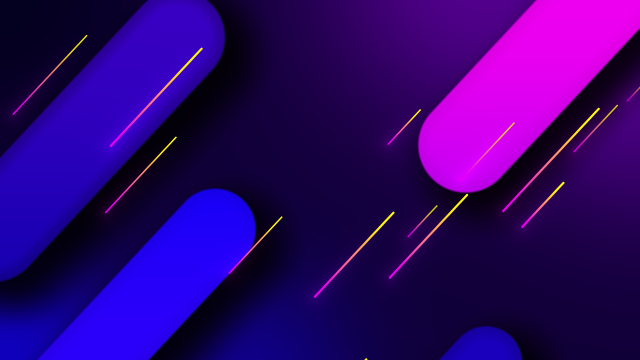
This background is drawn by a WebGL 1 fragment shader. Its source:

```glsl
precision highp float;
// Diagonal neon capsules and fine glowing streaks over a dark violet gradient.
uniform vec2 u_resolution;

const vec2 SLANT = vec2(0.683, 0.731);
const vec2 SHADOW_OFFSET = vec2(0.050, -0.045);
const vec3 NIGHT = vec3(0.060, 0.0, 0.215);
const vec3 PURPLE = vec3(0.25, 0.0, 0.32);
const vec3 BLUE = vec3(0.0, 0.0, 0.52);
const vec3 MAGENTA = vec3(0.90, 0.0, 0.92);
const vec3 PEACH = vec3(1.0, 0.50, 0.50);
const vec3 YELLOW = vec3(1.0, 0.96, 0.05);

// Gaussian spot of light
float glow(vec2 p, vec2 center, float radius) {
  vec2 d = (p - center) / radius;
  return exp(-dot(d, d));
}

// Distance to a slanted segment that begins at its lower end
float slantDistance(vec2 p, vec2 start, float len) {
  vec2 d = p - start;
  return length(d - SLANT * clamp(dot(d, SLANT), 0.0, len));
}

vec3 background(vec2 p) {
  vec3 color = NIGHT;
  color += PURPLE * glow(p, vec2(1.28, 1.08), 0.42);
  color += PURPLE * 0.80 * glow(p, vec2(1.80, 0.72), 0.36);
  color += BLUE * glow(p, vec2(0.02, 0.02), 0.30);
  color += BLUE * 0.60 * glow(p, vec2(0.70, -0.04), 0.29);
  return mix(color, vec3(0.01, 0.0, 0.11), 0.9 * glow(p, vec2(0.0, 1.0), 0.42));
}

// Soft drop shadow, then the body with a vertical gradient and a dim rim
vec3 addCapsule(vec3 base, vec2 p, vec2 start, float len, float radius,
                vec3 low, vec3 high, float rim, float soft) {
  float shade = slantDistance(p - SHADOW_OFFSET, start, len) - radius;
  base *= mix(0.15, 1.0, smoothstep(-0.05, 0.11, shade));
  float dist = slantDistance(p, start, len) - radius;
  vec3 body = mix(low, high, smoothstep(0.0, 1.0, p.y));
  body *= 1.0 - rim * smoothstep(-0.05, 0.0, dist);
  return mix(base, body, smoothstep(soft, -soft, dist));
}

// Thin line from magenta to yellow with a faint halo at its lower part
vec3 addStreak(vec3 base, vec2 p, vec2 start, float len, float halfWidth,
               float strength, float soft) {
  float t = clamp(dot(p - start, SLANT) / len, 0.0, 1.0);
  float dist = slantDistance(p, start, len);
  vec3 ink = mix(MAGENTA, PEACH, smoothstep(0.05, 0.55, t));
  ink = mix(ink, YELLOW, smoothstep(0.45, 0.85, t));
  base += MAGENTA * 0.16 * strength * (1.0 - t) * exp(-dist / 0.018);
  float cover = smoothstep(halfWidth + soft, halfWidth - soft, dist);
  return mix(base, ink, cover * strength);
}

void main() {
  vec2 p = gl_FragCoord.xy / u_resolution.y;
  float pixel = 1.0 / u_resolution.y;
  float edge = max(pixel, 0.004);
  float fine = 0.6 * pixel;
  float thick = 0.0030;
  float thin = 0.0021;
  vec3 color = background(p);

  // Large capsules
  color = addCapsule(color, p, vec2(-0.018, 0.349), 0.748, 0.132,
                     vec3(0.07, 0.0, 0.68), vec3(0.22, 0.0, 0.76), 0.22, edge);
  color = addCapsule(color, p, vec2(0.119, -0.149), 0.700, 0.113,
                     vec3(0.17, 0.0, 0.98), vec3(0.0, 0.0, 0.96), 0.06, edge);
  color = addCapsule(color, p, vec2(1.294, 0.597), 0.900, 0.132,
                     vec3(0.62, 0.0, 0.96), vec3(0.93, 0.0, 0.94), 0.05, edge);
  color = addCapsule(color, p, vec2(1.077, -0.299), 0.400, 0.100,
                     vec3(0.10, 0.0, 0.74), vec3(0.20, 0.0, 0.70), 0.15, edge);

  // Streaks on the left
  color = addStreak(color, p, vec2(0.037, 0.683), 0.298, thin, 0.9, fine);
  color = addStreak(color, p, vec2(0.308, 0.595), 0.369, thick, 1.0, fine);
  color = addStreak(color, p, vec2(0.294, 0.410), 0.285, thin, 1.0, fine);
  color = addStreak(color, p, vec2(0.637, 0.241), 0.213, thin, 1.0, fine);

  // Streaks in the middle
  color = addStreak(color, p, vec2(0.875, 0.176), 0.319, thick, 1.0, fine);
  color = addStreak(color, p, vec2(0.900, -0.124), 0.172, thick, 1.0, fine);
  color = addStreak(color, p, vec2(1.083, 0.229), 0.314, thick, 1.0, fine);
  color = addStreak(color, p, vec2(1.134, 0.343), 0.116, thin, 0.8, fine);
  color = addStreak(color, p, vec2(1.079, 0.600), 0.129, thin, 1.0, fine);

  // Streaks on the right
  color = addStreak(color, p, vec2(1.280, 0.500), 0.216, thin, 0.8, fine);
  color = addStreak(color, p, vec2(1.398, 0.414), 0.388, thick, 1.0, fine);
  color = addStreak(color, p, vec2(1.451, 0.370), 0.167, thick, 1.0, fine);
  color = addStreak(color, p, vec2(1.595, 0.579), 0.175, thin, 0.8, fine);
  color = addStreak(color, p, vec2(1.743, 0.720), 0.080, thin, 0.6, fine);

  gl_FragColor = vec4(clamp(color, 0.0, 1.0), 1.0);
}
```
